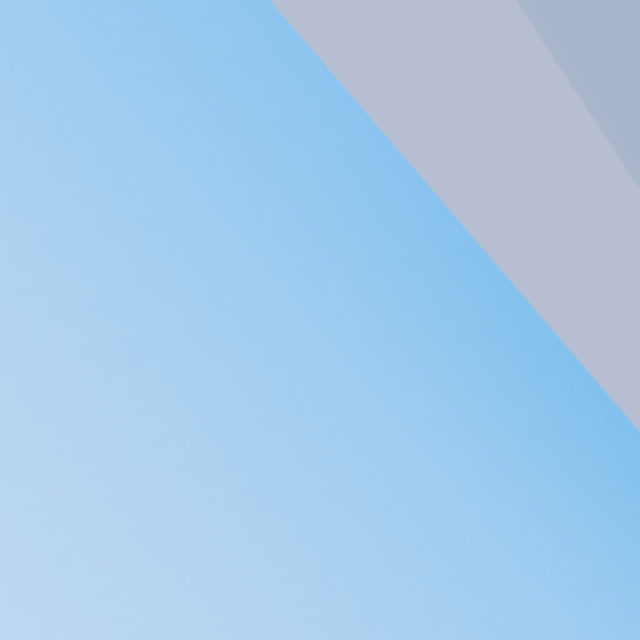
Reproduce this background procedurally as a Shadertoy shader.

```glsl
const vec3 SKY_DEEP  = vec3(0.508, 0.757, 0.930);
const vec3 SKY_MID   = vec3(0.625, 0.803, 0.941);
const vec3 SKY_LIGHT = vec3(0.687, 0.826, 0.941);
const vec3 SKY_PALE  = vec3(0.745, 0.846, 0.941);
const vec3 WALL      = vec3(0.722, 0.745, 0.822);
const vec3 SHADE     = vec3(0.662, 0.713, 0.795);

// Endpoints of the two diagonal edges, upper left to lower right
const vec2 WALL_START  = vec2(0.421, 1.000);
const vec2 WALL_END    = vec2(1.000, 0.325);
const vec2 SHADE_START = vec2(0.806, 1.000);
const vec2 SHADE_END   = vec2(1.000, 0.704);

const float MID_STOP    = 0.28;
const float LIGHT_STOP  = 0.58;
const float PALE_STOP   = 0.97;
const float TOP_LIFT    = 0.040;
const float WALL_BLUR   = 0.0038;
const float SHADE_BLUR  = 0.0045;
const float TILE_COUNT  = 64.0;
const float TILE_BLEND  = 0.25;
const float TILE_AMOUNT = 0.006;

float hash(vec2 p) {
    vec3 q = fract(vec3(p.xyx) * 0.1031);
    q += dot(q, q.yzx + 33.33);
    return fract((q.x + q.y) * q.z);
}

// Noise made of soft-edged square tiles
float tileNoise(vec2 p) {
    vec2 cell = floor(p);
    vec2 f = smoothstep(0.5 - TILE_BLEND, 0.5 + TILE_BLEND, fract(p));
    float low  = mix(hash(cell), hash(cell + vec2(1.0, 0.0)), f.x);
    float high = mix(hash(cell + vec2(0.0, 1.0)), hash(cell + 1.0), f.x);
    return mix(low, high, f.y);
}

// Signed distance to a line, positive on its upper right side
float lineDistance(vec2 p, vec2 a, vec2 b) {
    vec2 dir = normalize(b - a);
    return dot(p - a, vec2(-dir.y, dir.x));
}

float edgeMask(float d, float blur) {
    float width = max(blur, 0.7 / iResolution.y);
    return smoothstep(-width, width, d);
}

float ramp(float start, float end, float x) {
    return clamp((x - start) / (end - start), 0.0, 1.0);
}

vec3 skyColor(vec2 p, float depth) {
    vec3 color = mix(SKY_DEEP, SKY_MID, ramp(0.0, MID_STOP, depth));
    color = mix(color, SKY_LIGHT, ramp(MID_STOP, LIGHT_STOP, depth));
    color = mix(color, SKY_PALE, ramp(LIGHT_STOP, PALE_STOP, depth));

    // The deep band fades a little toward the top
    float nearWall = 1.0 - smoothstep(0.0, MID_STOP, depth);
    float lift = TOP_LIFT * nearWall * smoothstep(0.3, 1.0, p.y);
    color += lift * vec3(1.0, 0.35, 0.2);

    // Faint tiled mottling, mostly in red
    float mottle = tileNoise(p * TILE_COUNT) - 0.5;
    return color + TILE_AMOUNT * mottle * vec3(1.0, 0.6, 0.4);
}

void mainImage(out vec4 fragColor, in vec2 fragCoord) {
    vec2 uv = fragCoord / iResolution.xy;
    float wallDist  = lineDistance(uv, WALL_START, WALL_END);
    float shadeDist = lineDistance(uv, SHADE_START, SHADE_END);

    // Sky, then the wall and its shaded corner
    vec3 color = skyColor(uv, -wallDist);
    vec3 shade = SHADE - 0.06 * max(shadeDist, 0.0);
    vec3 wall = mix(WALL, shade, edgeMask(shadeDist, SHADE_BLUR));
    color = mix(color, wall, edgeMask(wallDist, WALL_BLUR));

    fragColor = vec4(color, 1.0);
}
```
